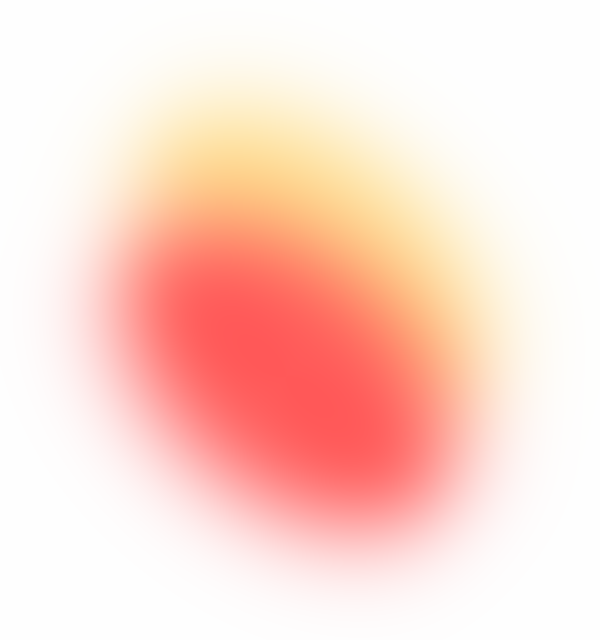
Write a Shadertoy shader that draws this background.

```glsl
// Two soft, tilted ellipses glow on a white ground: yellow behind, coral in front.
// Each is a signed distance to an ellipse passed through a Gaussian edge profile,
// then blended over the layer below.

// Lengths are in canvas heights, measured from the canvas centre.
const vec3 PAPER  = vec3(0.996, 0.996, 0.996);
const vec3 YELLOW = vec3(0.995, 0.875, 0.545);
const vec3 CORAL  = vec3(1.000, 0.345, 0.345);

const vec2 YELLOW_CENTER = vec2(0.0195, 0.083);
const vec2 CORAL_CENTER  = vec2(-0.022, -0.0885);
const vec2 YELLOW_RADII  = vec2(0.300, 0.182);
const vec2 CORAL_RADII   = vec2(0.288, 0.181);

const float TILT = -0.698;  // long axis, radians from horizontal
const float BLUR = 0.0716;  // standard deviation of the soft edge

// Cumulative normal distribution, tanh approximation
float gaussianEdge(float x) {
    x = clamp(x, -5.0, 5.0);
    return 0.5 + 0.5 * tanh(0.79788 * (x + 0.044715 * x * x * x));
}

// First-order signed distance to an axis-aligned ellipse
float ellipseDistance(vec2 p, vec2 radii) {
    float level = length(p / radii);
    float slope = length(p / (radii * radii));
    return level * (level - 1.0) / max(slope, 1e-4);
}

// Coverage of a blurred, tilted ellipse
float softEllipse(vec2 p, vec2 center, vec2 radii) {
    vec2 axis = vec2(cos(TILT), sin(TILT));
    vec2 q = p - center;
    vec2 local = vec2(dot(q, axis), dot(q, vec2(-axis.y, axis.x)));
    return gaussianEdge(-ellipseDistance(local, radii) / BLUR);
}

void mainImage(out vec4 fragColor, in vec2 fragCoord) {
    vec2 p = (fragCoord - 0.5 * iResolution.xy) / iResolution.y;

    // Layers, back to front
    vec3 color = PAPER;
    color = mix(color, YELLOW, softEllipse(p, YELLOW_CENTER, YELLOW_RADII));
    color = mix(color, CORAL, softEllipse(p, CORAL_CENTER, CORAL_RADII));

    fragColor = vec4(color, 1.0);
}
```
